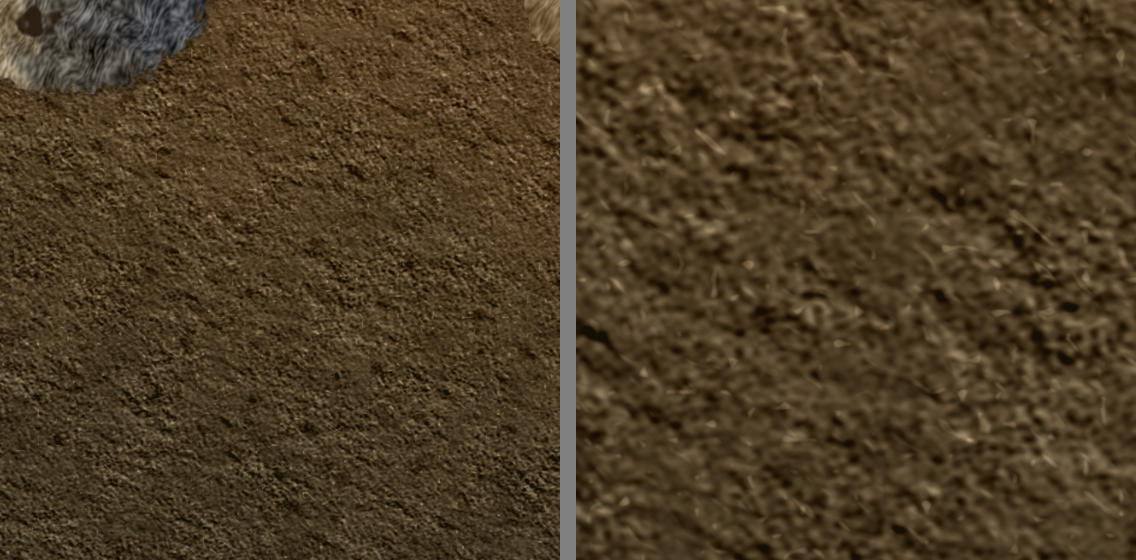
Left, the full canvas; right, a detail of the centre.
Give the GLSL for this texture, as a Shadertoy shader.

```glsl
// Rough brown soil with raking light, a furry grey stone in one corner and a pale one opposite.

vec2 gradientAt(vec2 cell) {
    vec3 h = fract(cell.xyx * vec3(0.1031, 0.1030, 0.0973));
    h += dot(h, h.yzx + 33.33);
    float angle = 6.2832 * fract((h.x + h.y) * h.z);
    return vec2(cos(angle), sin(angle));
}

// Gradient noise, roughly -0.7 to 0.7
float noise(vec2 p) {
    vec2 i = floor(p), f = fract(p);
    vec2 w = f * f * f * (f * (f * 6.0 - 15.0) + 10.0);
    float a = dot(gradientAt(i), f);
    float b = dot(gradientAt(i + vec2(1, 0)), f - vec2(1, 0));
    float c = dot(gradientAt(i + vec2(0, 1)), f - vec2(0, 1));
    float d = dot(gradientAt(i + vec2(1, 1)), f - vec2(1, 1));
    return mix(mix(a, b, w.x), mix(c, d, w.x), w.y);
}

vec2 rotate(vec2 p, float angle) {
    float c = cos(angle), s = sin(angle);
    return vec2(c * p.x + s * p.y, c * p.y - s * p.x);
}

// Clods and grains; each octave turns a little so that no long ripples form
float soilHeight(vec2 p) {
    float height = 0.0, frequency = 30.0, amplitude = 0.8;
    for (int octave = 0; octave < 4; octave++) {
        float turn = -0.45 + 0.35 * sin(float(octave) * 2.4);
        vec2 q = rotate(p, turn) * vec2(0.78, 1.12);
        height += amplitude * noise(q * frequency + float(octave) * 17.3);
        frequency *= 1.8;
        amplitude *= 0.8;
    }
    return height;
}

vec3 soilColor(vec2 uv) {
    vec3 olive = vec3(0.246, 0.202, 0.124);
    vec3 rust = vec3(0.350, 0.260, 0.148);
    float warmth = smoothstep(-0.1, 1.15, uv.y + 0.25 * (uv.x - 0.5) + 0.2 * noise(uv * 4.0));
    vec3 base = mix(olive, rust, warmth);

    // Light from the upper right makes each grain bright on one side
    vec2 p = uv + 0.002 * vec2(noise(uv * 60.0), noise(uv * 60.0 + 70.0));
    float relief = soilHeight(p) - soilHeight(p + vec2(0.0025, 0.0042));
    float patches = noise(uv * vec2(7.0, 11.0)) + 0.9 * noise(uv * vec2(19.0, 27.0) + 5.0);
    float roughness = 0.95 + 0.6 * noise(uv * 9.0 + 31.0) + 0.6 * noise(uv * 24.0 + 12.0);

    // Two crossing layers of choppy grit break up the relief
    float grit = noise(rotate(uv, 0.5) * vec2(125.0, 175.0) + 21.0)
               + noise(rotate(uv, -0.8) * vec2(95.0, 165.0) + 67.0);
    float tone = roughness * (0.20 * relief + 0.08 * relief * abs(relief) + 0.125 * grit);
    tone += 0.046 * patches;

    // Slanted hollows, short pale chips and scattered bright crumbs
    vec2 slope = rotate(uv, -0.55);
    tone -= 0.11 * smoothstep(0.28, 0.5, noise(slope * vec2(19.0, 44.0) + 8.0));
    float chips = noise(rotate(p, -0.7) * vec2(60.0, 130.0) + 53.0);
    tone += 0.13 * roughness * smoothstep(0.28, 0.55, chips);
    tone += 0.18 * smoothstep(0.36, 0.56, noise(uv * vec2(95.0, 105.0) + 3.0));
    return max(base + tone * vec3(1.0, 0.94, 0.83), vec3(0.075, 0.055, 0.025));
}

// Streaked fur-like stone surface
float furTone(vec2 uv) {
    vec2 warped = uv + 0.018 * vec2(noise(uv * 17.0), noise(uv * 17.0 + 40.0));
    vec2 q = rotate(warped, 1.1);
    return 0.8 * noise(q * vec2(28.0, 80.0)) + 0.8 * noise(q * vec2(85.0, 160.0) + 9.0)
         + 0.8 * noise(uv * 20.0 + 2.0);
}

// Coverage of an ellipse with a ragged rim
float stoneMask(vec2 uv, vec2 center, vec2 radius) {
    float rim = length((uv - center) / radius);
    rim += 0.13 * noise(uv * 24.0) + 0.13 * noise(uv * 75.0);
    return 1.0 - smoothstep(0.95, 1.04, rim);
}

void mainImage(out vec4 fragColor, in vec2 fragCoord) {
    vec2 uv = fragCoord / iResolution.xy;
    vec3 color = soilColor(uv);
    float fur = furTone(uv);

    // Grey stone: cream at the left, bluish at the right, with a dark hole
    vec3 grey = mix(vec3(0.31, 0.29, 0.25), vec3(0.26, 0.265, 0.28),
                    smoothstep(0.08, 0.32, uv.x + 0.12 * noise(uv * 13.0)));
    float cream = 1.0 - smoothstep(0.02, 0.075, uv.x + 0.06 * noise(uv * 22.0));
    vec3 stone = mix(grey, vec3(0.54, 0.48, 0.38), cream) + 0.28 * fur;
    float hole = length((uv - vec2(0.065, 0.965)) / vec2(0.03, 0.035)) + 1.1 * noise(uv * 45.0);
    stone = mix(vec3(0.17, 0.12, 0.07), stone, smoothstep(0.5, 1.1, hole));

    // Contact shadow, then both stones
    color *= 1.0 - 0.2 * stoneMask(uv, vec2(0.105, 1.01), vec2(0.28, 0.19));
    color = mix(color, stone, stoneMask(uv, vec2(0.10, 1.02), vec2(0.27, 0.18)));
    vec3 paleStone = vec3(0.49, 0.41, 0.29) + 0.2 * fur;
    color = mix(color, paleStone, stoneMask(uv, vec2(1.025, 0.985), vec2(0.085, 0.085)));

    fragColor = vec4(clamp(color, 0.0, 1.0), 1.0);
}
```
